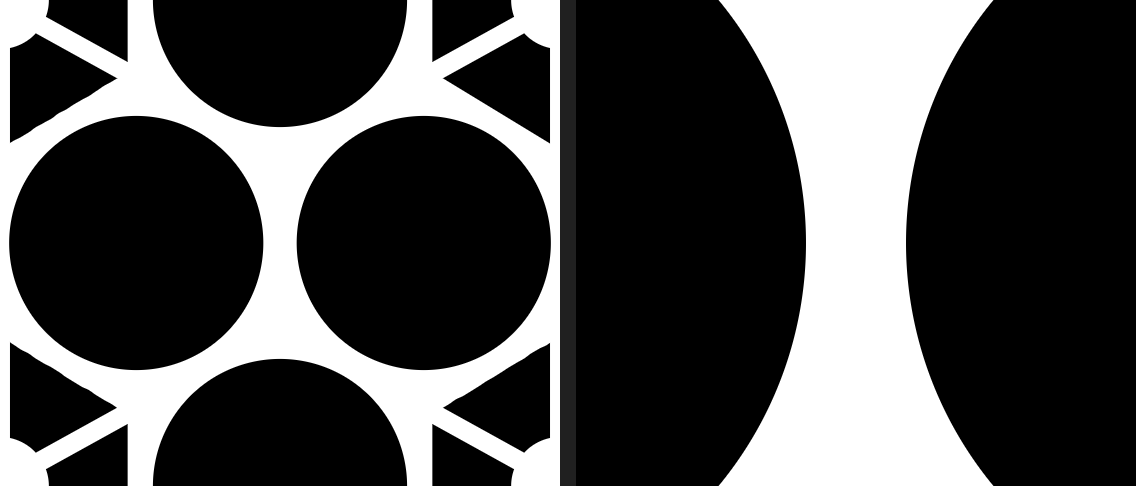
Left, the full canvas; right, a detail of the centre.
A Shadertoy shader for this pattern:

```glsl
// A black and white lattice: large discs around spoked hexagonal rosettes.
// Each cell is folded onto one quadrant, where signed distances give the
// discs and the rosette's wedges; hashed noise roughens the slanted rims.

const vec2  CELL          = vec2(1.1532, 1.0);
const float DISC_RADIUS   = 0.2615;
const float DISC_OFFSET   = 0.2958;
const float HUB_RADIUS    = 0.101;
const float SPOKE_HALF    = 0.0199;
const float SPOKE_SHIFT   = 0.0042;
const float SEAM_HALF     = 0.021;
const float ROSETTE_REACH = 0.2631;
const vec2  SPOKE_NORMAL  = vec2(-0.484, 0.875);
const vec2  RIM_NORMAL    = vec2(0.520, 0.854);
const float ROUGHNESS     = 0.0022;
const float ROUGH_FREQ    = 55.0;

// Hash without sine.
float hash(vec2 p) {
    vec3 v = fract(p.xyx * 0.1031);
    v += dot(v, v.yzx + 33.33);
    return fract((v.x + v.y) * v.z);
}

// One-dimensional value noise, from -0.5 to 0.5.
float noise(float t, float seed) {
    float i = floor(t);
    float blend = smoothstep(0.0, 1.0, t - i);
    return mix(hash(vec2(i, seed)), hash(vec2(i + 1.0, seed)), blend) - 0.5;
}

float disc(vec2 p, vec2 center, float radius) {
    return length(p - center) - radius;
}

// Roughness of the slanted rim; the upper right quadrant stays clean.
float rimWear(vec2 corner, vec2 side) {
    float along = dot(corner, vec2(RIM_NORMAL.y, -RIM_NORMAL.x));
    float worn = 1.0 - step(0.0, side.x) * step(0.0, side.y);
    float seed = 7.0 + 3.0 * side.x + 5.0 * side.y;
    return worn * ROUGHNESS * noise(along * ROUGH_FREQ, seed);
}

// Hexagon quadrant, cut by its hub, slanted spoke and vertical seam.
float rosette(vec2 corner, float wear) {
    float slantedRim = dot(corner, RIM_NORMAL) - ROSETTE_REACH - wear;
    float hexagon = max(corner.x - ROSETTE_REACH, slantedRim);
    float spoke = abs(dot(corner, SPOKE_NORMAL) - SPOKE_SHIFT) - SPOKE_HALF;
    float seam = corner.x - SEAM_HALF;
    float hub = disc(corner, vec2(0.0), HUB_RADIUS);
    return max(hexagon, -min(spoke, min(seam, hub)));
}

// Signed distance to the black shapes, negative inside.
float lattice(vec2 p) {
    vec2 local = mod(p + 0.5 * CELL, CELL) - 0.5 * CELL;
    vec2 folded = abs(local);
    vec2 corner = 0.5 * CELL - folded;
    vec2 side = vec2(local.x < 0.0 ? -1.0 : 1.0, local.y < 0.0 ? -1.0 : 1.0);
    float sideDisc = disc(folded, vec2(DISC_OFFSET, 0.0), DISC_RADIUS);
    float edgeDisc = disc(folded, vec2(0.0, 0.5 * CELL.y), DISC_RADIUS);
    return min(min(sideDisc, edgeDisc), rosette(corner, rimWear(corner, side)));
}

void mainImage(out vec4 fragColor, in vec2 fragCoord) {
    vec2 p = (fragCoord - 0.5 * iResolution.xy) / iResolution.y;
    float pixel = 1.0 / iResolution.y;
    float white = clamp(0.5 + lattice(p) / pixel, 0.0, 1.0);
    fragColor = vec4(vec3(white), 1.0);
}
```
